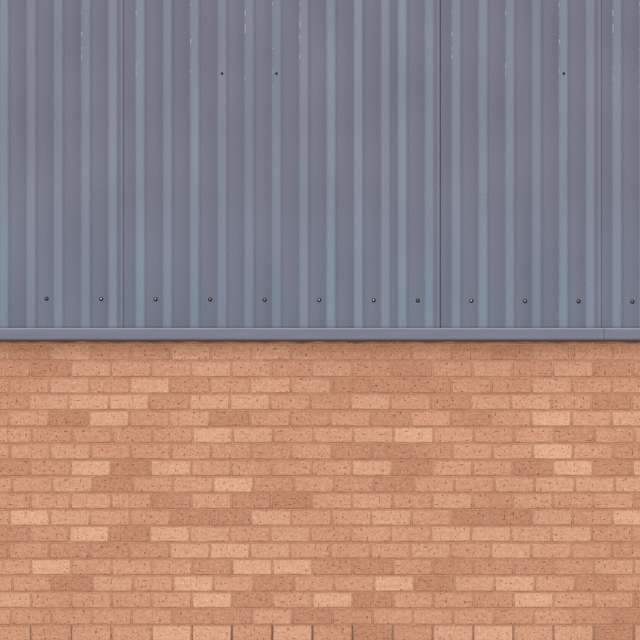
This texture is drawn by a Shadertoy shader. Its source:

```glsl
// Ribbed blue-grey metal cladding with a flashing strip above a wall of tan bricks.

// Layout, in canvas heights
const float FLASH_TOP = 0.488;
const float FLASH_BOTTOM = 0.469;
const float WALL_TOP = 0.462;
const float PANEL_SPLIT = 0.611;
const vec2 RIB_ORIGIN = vec2(0.006, 0.587);   // left, right panel
const vec2 RIB_PITCH = vec2(0.0426, 0.0419);
const float RIB_HALF = 0.0062;
const float SCREW_Y = 0.531;
const float HOLE_Y = 0.885;
const float HOLES[3] = float[3](0.347, 0.432, 0.881);
const float SEAMS[3] = float[3](0.193, 0.688, 0.940);
const vec2 BRICK = vec2(0.0628, 0.0258);
const float JOINT = 0.0014;

// Colours
const vec3 METAL = vec3(0.465, 0.468, 0.518);
const vec3 RIB = vec3(0.525, 0.550, 0.605);
const vec3 FLASHING = vec3(0.495, 0.505, 0.560);
const vec3 CLAY = vec3(0.815, 0.602, 0.480);
const vec3 CLAY_DARK = vec3(0.735, 0.520, 0.405);
const vec3 CLAY_PALE = vec3(0.885, 0.690, 0.565);
const vec3 MORTAR = vec3(0.765, 0.570, 0.455);
const vec3 CREVICE = vec3(0.560, 0.375, 0.290);
const vec3 SHADOW = vec3(0.300, 0.235, 0.220);

float hash(vec2 p) {
    vec3 q = fract(p.xyx * 0.1031);
    q += dot(q, q.yzx + 33.33);
    return fract((q.x + q.y) * q.z);
}

vec2 gradient(vec2 cell) {
    float a = 6.2832 * hash(cell);
    return vec2(cos(a), sin(a));
}

// Gradient noise, roughly -0.7 to 0.7
float noise(vec2 p) {
    vec2 i = floor(p), f = p - i;
    vec2 u = f * f * f * (f * (f * 6.0 - 15.0) + 10.0);
    vec2 e = vec2(0.0, 1.0);
    float low = mix(dot(gradient(i), f), dot(gradient(i + e.yx), f - e.yx), u.x);
    float high = mix(dot(gradient(i + e), f - e), dot(gradient(i + e.yy), f - e.yy), u.x);
    return mix(low, high, u.y);
}

// Smooth coverage of a band or disc of the given half width
float cover(float d, float halfWidth, float soft) {
    return 1.0 - smoothstep(halfWidth - soft, halfWidth + soft, abs(d));
}

vec3 cladding(vec2 p, float px) {
    bool right = p.x > PANEL_SPLIT;
    float pitch = right ? RIB_PITCH.y : RIB_PITCH.x;
    float t = (p.x - (right ? RIB_ORIGIN.y : RIB_ORIGIN.x)) / pitch;
    float rib = floor(t + 0.5);
    float d = (t - rib) * pitch;

    // Folded profile: pale rib, dark fold beside it, soft pan shading
    float strength = 0.7 + 0.4 * hash(vec2(rib, right ? 7.0 : 3.0));
    vec3 col = METAL + 0.012 * cos(6.2832 * (t - 0.35));
    col = mix(col, RIB, strength * cover(d, RIB_HALF, 0.0018 + px));
    col -= 0.028 * cover(d - RIB_HALF - 0.0025, 0.0015, 0.0015 + px);
    col += 0.020 * cover(d + RIB_HALF, 0.0008, px);

    // Weathering: cooler at the foot, with streaks and grain
    col += vec3(-0.012, 0.004, 0.010) * (1.0 - smoothstep(0.48, 0.85, p.y));
    col += 0.014 * noise(p * vec2(60.0, 5.0)) + 0.022 * noise(p * 9.0);
    col += 0.022 * noise(p * 330.0);

    // Flaked paint along the upper rib edges
    float flake = smoothstep(0.12, 0.3, noise(vec2(rib * 7.3, p.y * 85.0)));
    flake *= smoothstep(0.82, 0.94, p.y) * step(0.55, hash(vec2(rib, 19.0)));
    col = mix(col, vec3(0.74), 0.65 * flake * cover(d + RIB_HALF, 0.0008, px));

    for (int i = 0; i < 3; i++) {
        float seam = p.x - SEAMS[i];
        col -= (i == 1 ? 0.18 : 0.09) * cover(seam, 0.0009, px);
        col += 0.03 * cover(seam + 0.003, 0.001, px);
        float hole = length(p - vec2(HOLES[i], HOLE_Y));
        col = mix(col, vec3(0.12), 0.9 * cover(hole, 0.0018, px));
    }

    // Screws in every second pan
    float pan = floor(t);
    vec2 q = vec2((t - pan - 0.57) * pitch, p.y - SCREW_Y + 0.005 * (p.x - 0.5));
    float isScrew = mod(pan, 2.0);
    float shine = 0.3 + 0.6 * hash(vec2(pan, 41.0));
    col = mix(col, vec3(0.20, 0.19, 0.20), isScrew * cover(length(q), 0.0032, px));
    col = mix(col, vec3(shine), isScrew * cover(length(q - vec2(-0.0004, 0.0008)), 0.0014, px));
    return col;
}

vec3 brickwork(vec2 p, float px) {
    vec2 w = p + 0.0009 * vec2(noise(p * 45.0), noise(p * 30.0 + 9.0));
    float row = floor((WALL_TOP - w.y) / BRICK.y);
    float shift = mod(row, 2.0) > 0.5 ? 0.0475 : 0.0165;
    shift += 0.006 * (hash(vec2(row, 5.0)) - 0.5);
    float column = floor((w.x - shift) / BRICK.x);
    vec2 q = vec2(w.x - shift, WALL_TOP - w.y) - (vec2(column, row) + 0.5) * BRICK;
    vec2 id = vec2(column + 20.0, row + 3.0);

    // Clay tone per brick, drifting darker near the cladding
    float tone = hash(id);
    vec3 col = mix(CLAY, CLAY_DARK, 0.75 * smoothstep(0.55, 1.0, tone));
    col = mix(col, CLAY_PALE, 0.7 * (1.0 - smoothstep(0.0, 0.4, tone)));
    col = mix(col, CLAY_DARK, 0.45 * smoothstep(0.34, 0.46, p.y));
    col += 0.045 * noise(p * 8.0) + 0.05 * noise(p * vec2(110.0, 160.0));
    col += 0.07 * noise(p * 300.0);
    col -= 0.13 * smoothstep(0.28, 0.5, noise(p * 210.0 + 31.0));

    // Rounded brick edge, mortar and the crevice under each brick
    vec2 e = abs(q) - 0.5 * BRICK + JOINT + 0.002;
    float d = length(max(e, 0.0)) + min(max(e.x, e.y), 0.0) - 0.002;
    vec3 mortar = MORTAR + 0.08 * noise(p * 180.0);
    col = mix(col, mortar, smoothstep(-px, px, d));
    float under = smoothstep(0.0, 0.011, q.y);
    float depth = mix(0.30, 0.75, under) * (0.8 + 0.6 * noise(p * 40.0));
    col = mix(col, CREVICE, depth * cover(d, 0.0008, 0.0006 + px));

    // Open upright joints in the lowest course
    float open = step(16.5, row) * cover(abs(q.x) - 0.5 * BRICK.x, 0.0015, px);
    return mix(col, SHADOW, 0.6 * open * hash(id + 60.0));
}

void mainImage(out vec4 fragColor, in vec2 fragCoord) {
    vec2 p = fragCoord / iResolution.y;
    float px = 0.75 / iResolution.y;

    // Wall with the shadow cast by the flashing
    vec3 col = brickwork(p, px);
    float ragged = WALL_TOP + 0.003 + 0.003 * noise(vec2(p.x * 35.0, 2.0));
    col *= 1.0 - 0.16 * smoothstep(0.435, WALL_TOP, p.y);
    col = mix(col, SHADOW, 0.9 * smoothstep(ragged - 0.002, ragged + 0.002, p.y));

    // Flashing strip with a bright lip and dark edges
    vec3 strip = FLASHING + 0.02 * noise(p * vec2(12.0, 90.0)) + 0.02 * noise(p * 300.0);
    strip += 0.11 * cover(p.y - FLASH_TOP + 0.0015, 0.001, px);
    strip -= 0.10 * (1.0 - smoothstep(FLASH_BOTTOM, FLASH_BOTTOM + 0.004, p.y));
    strip -= 0.10 * cover(p.x - 0.944, 0.0008, px);
    col = mix(col, strip, smoothstep(-px, px, p.y - FLASH_BOTTOM));

    vec3 metal = cladding(p, px);
    metal *= 1.0 - 0.18 * cover(p.y - FLASH_TOP, 0.002, 0.001 + px);
    col = mix(col, metal, smoothstep(-px, px, p.y - FLASH_TOP));
    fragColor = vec4(clamp(col, 0.0, 1.0), 1.0);
}
```
